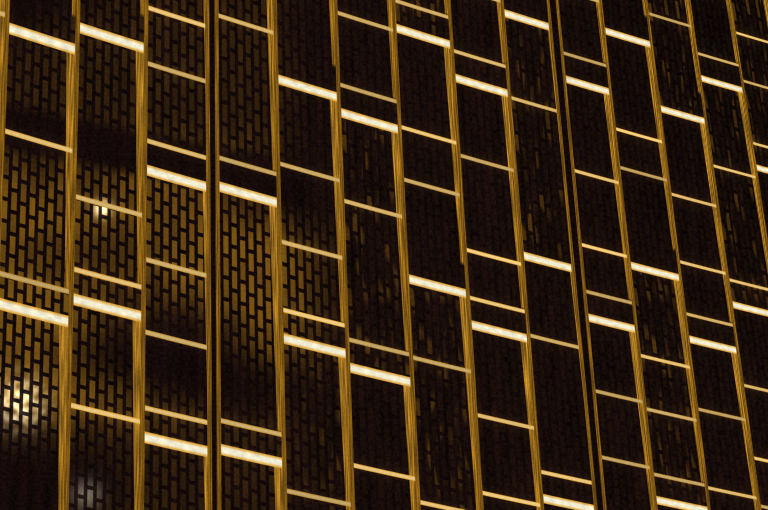
Reproduce this pattern procedurally as a Shadertoy shader.

```glsl
// Night facade of leaning mullions, staggered lit ledges and slotted metal screens.
#define DARK vec3(0.085, 0.04, 0.038)
#define BRONZE vec3(0.39, 0.27, 0.07)
#define AMBER vec3(0.61, 0.42, 0.09)
#define GOLD vec3(0.89, 0.66, 0.24)
#define CREAM vec3(0.98, 0.96, 0.85)
#define STAGGER 0.267     // quadratic shift of ledges from bay to bay
#define LEDGE 0.0105      // half thickness of main ledges
#define RAIL 0.0048       // half thickness of thin rails
#define MULLION 0.0042    // half width of uprights
#define JAMB 0.021        // width of the lit return below a ledge
#define SLOTS 8.0         // slot columns per bay
#define SLOT_PITCH 0.043  // height of one slot

float hash(vec2 p) {
    vec3 q = fract(p.xyx * vec3(0.1031, 0.1030, 0.0973));
    q += dot(q, q.yzx + 33.33);
    return fract((q.x + q.y) * q.z);
}

float corner(vec2 cell, vec2 offset) {
    float a = 6.2832 * hash(cell);
    return dot(vec2(cos(a), sin(a)), offset);
}

float gradientNoise(vec2 p) {
    vec2 i = floor(p), f = fract(p), s = f * f * (3.0 - 2.0 * f), e = vec2(1, 0);
    return mix(mix(corner(i, f), corner(i + e.xy, f - e.xy), s.x),
               mix(corner(i + e.yx, f - e.yx), corner(i + e.xx, f - e.xx), s.x), s.y);
}

// Coverage of a band of half width h at distance d
float band(float d, float h, float aa) {
    return 1.0 - smoothstep(h - aa, h + aa, d);
}

// Lay a glowing bar with a pale core over a colour
vec3 layBar(vec3 col, float d, float h, float core, float level, float aa) {
    vec3 lit = mix(GOLD, CREAM, core * (1.0 - smoothstep(0.25 * h, h, d)));
    col += GOLD * 0.10 * level * exp(-d / 0.010);
    return mix(col, lit * level, band(d, h, aa));
}

// Lamp behind the screen
float lamp(vec2 p, vec2 c, float r) {
    vec2 d = (p - c) / r;
    return exp(-dot(d, d));
}

void mainImage(out vec4 fragColor, in vec2 fragCoord) {
    vec2 p = fragCoord / iResolution.y;
    float aa = 0.8 / iResolution.y;
    float t = 1.0 - p.y;

    // Perspective: bays narrow to the right, uprights fan out downwards
    float a = 0.0156 - 0.039 * t, b = 0.1406 + 0.0148 * t, c = 0.00244;
    float u = (b - sqrt(max(b * b - 4.0 * c * (p.x - a), 0.0))) / (2.0 * c);
    float bay = floor(u), f = fract(u);
    float width = b - 2.0 * c * u;
    float scale = width / 0.13;
    float v = t - f * width * (0.33 - 0.11 * t);

    // Storeys, shifted per bay
    float storey = 0.54 - 0.008 * bay;
    float s = v / storey - 0.1 - STAGGER * bay * (bay - 1.0);
    float level = floor(s), r = fract(s);
    vec2 id = vec2(bay + 7.0, level + 71.0);

    // Slotted screen, lit from within on the left
    float slotCol = floor(f * SLOTS);
    vec2 slot = vec2(f * SLOTS, v / SLOT_PITCH + 0.5 * mod(slotCol, 2.0));
    vec2 g = abs(fract(slot) - 0.5);
    float hole = band(g.x, 0.31, aa * SLOTS / width) * band(g.y, 0.41, aa / SLOT_PITCH);
    float cloud = gradientNoise(vec2(p.x * 2.5, t * 5.0) + 3.7);
    float side = 1.0 - smoothstep(0.52, 0.70, p.x);
    float middle = smoothstep(0.22, 0.38, t) * (1.0 - smoothstep(0.74, 0.88, t));
    float floorShade = smoothstep(0.025, 0.06, abs(t - 0.245 - 0.2 * p.x));
    float glow = side * mix(0.30, 1.0, middle) * smoothstep(-0.45, 0.2, cloud) * floorShade;
    float speckle = smoothstep(0.0, 0.4, gradientNoise(slot * 0.8));
    glow += (1.0 - side) * (0.07 + 0.4 * speckle * step(0.72, hash(id + 5.0)));
    glow *= 0.8 + 0.4 * hash(vec2(slotCol, floor(slot.y)) + id * 9.0);
    vec3 col = DARK * (0.85 + 0.5 * gradientNoise(p * vec2(60.0, 9.0)));
    col *= 1.0 - 0.35 * smoothstep(0.9, 1.5, p.x) * (1.0 - t);
    col = mix(col, mix(BRONZE, AMBER, 0.35), hole * clamp(glow, 0.0, 1.0));

    // Lamps seen through the slots
    float lamps = lamp(p, vec2(0.04, 0.21), 0.045) * (0.7 + gradientNoise(p * 70.0));
    lamps += lamp(p, vec2(0.20, 0.59), 0.016) + 0.4 * lamp(p, vec2(0.17, 0.03), 0.03);
    col += CREAM * lamps * (0.15 + 0.85 * hole);

    // Lit return on the right side, from each ledge down to the next
    float wear = gradientNoise(vec2(u * 45.0, t * 14.0));
    float right = (1.0 - f) * width;
    float jamb = band(right, JAMB * scale * mix(0.95, 0.5, r), aa) * (1.0 - smoothstep(0.87, 0.89, r));
    col = mix(col, mix(AMBER, GOLD, 0.35 * (1.0 - r)) * (0.88 + 0.6 * wear), jamb);

    // Thin rails: two loose ones and a twin just above the next ledge
    for (int i = 0; i < 3; i++) {
        float n = float(i);
        float pick = hash(id + n * 13.0), jitter = hash(id.yx + n * 29.0) - 0.5;
        float chance = i == 2 ? 0.6 : 0.55 - 0.25 * n + 0.045 * bay;
        float at = i == 2 ? 0.89 : 0.36 + 0.28 * n + 0.12 * jitter;
        if (pick < chance)
            col = layBar(col, abs(r - at) * storey, RAIL * scale, 0.45, 0.92 + 0.25 * jitter, aa);
    }

    // Main ledge
    float ledgeWear = 0.97 + 0.12 * gradientNoise(vec2(u * 9.0, level));
    col = layBar(col, min(r, 1.0 - r) * storey, LEDGE * scale, 1.0, ledgeWear, aa);

    // Uprights, doubled with a dark joint every sixth bay
    float post = floor(u + 0.5);
    float d = abs(u - post) * width;
    if (mod(post, 6.0) == 3.0) {
        col = mix(col, DARK * 0.8, band(d, 0.010, aa));
        d = abs(d - 0.009);
    }
    vec3 metal = mix(BRONZE, AMBER, clamp(0.4 + 1.3 * wear, 0.0, 1.0));
    col = mix(col, metal, band(d, MULLION * scale, aa));

    // Fine grain
    col += 0.035 * gradientNoise(p * 190.0);
    fragColor = vec4(clamp(col, 0.0, 1.0), 1.0);
}
```
